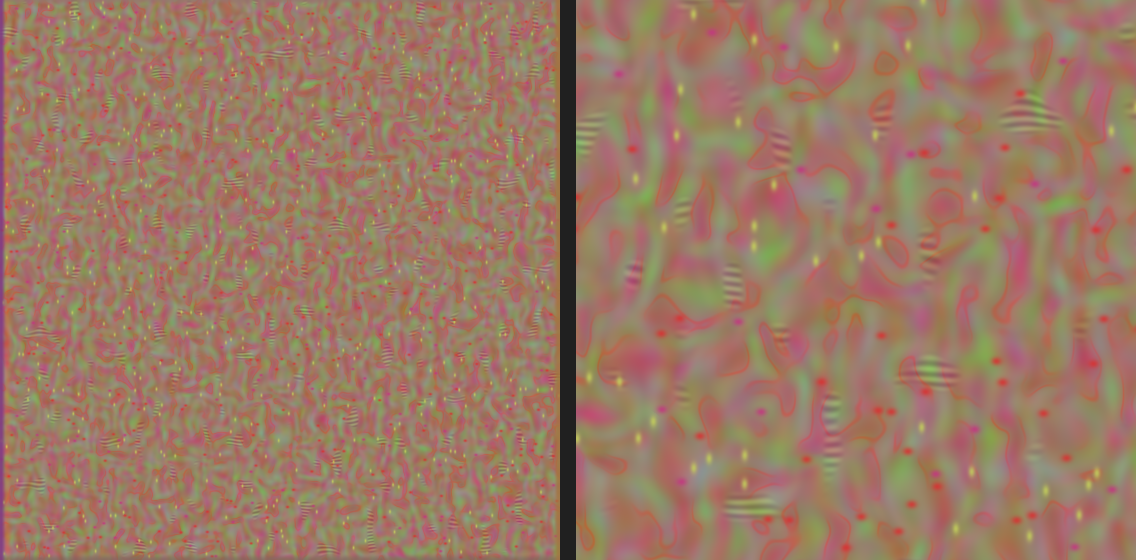
Left: the whole. Right: its middle third, enlarged.
Write a WebGL 2 fragment shader that draws this texture.

```glsl
#version 300 es
precision highp float;
// Fine woven maze of muted green grains and reddish walls, mostly upright.
// Stretched gradient noise drives two colour axes; thin contour lines,
// comb-like ticks, bright specks and tinted borders are laid on top.

#define MEAN_COLOR vec3(0.610, 0.488, 0.405)
#define GREEN_AXIS vec3(-0.034, 0.062, 0.012)
#define BLUE_AXIS vec3(0.014, -0.016, 0.046)
#define LINE_TINT vec3(0.085, -0.075, -0.075)
#define GRAIN_FINE 70.0
#define GRAIN_LONG 30.0
#define WARP 0.006
#define LINE_WIDTH 0.32
#define COMB_FREQ 150.0
#define SPECK_GRID 110.0
#define SPECK_SHARE 0.07

uniform vec2 u_resolution;
out vec4 fragColor;

// Two random values in 0..1 for an integer cell
vec2 hash2(vec2 cell) {
    uvec2 v = uvec2(ivec2(cell)) * 1664525u + 1013904223u;
    v.x += v.y * 1664525u;
    v.y += v.x * 1664525u;
    v ^= v >> 16u;
    v.x += v.y * 1664525u;
    v.y += v.x * 1664525u;
    v ^= v >> 16u;
    return vec2(v & 0xffffu) / 65535.0;
}

float cornerSlope(vec2 cell, vec2 offset) {
    float angle = 6.28319 * hash2(cell).x;
    return dot(vec2(cos(angle), sin(angle)), offset);
}

// Gradient noise scaled to a spread of about one
float gradientNoise(vec2 p) {
    vec2 i = floor(p), f = p - i;
    vec2 s = f * f * f * (f * (f * 6.0 - 15.0) + 10.0);
    vec2 e = vec2(1.0, 0.0);
    float low = mix(cornerSlope(i, f), cornerSlope(i + e, f - e), s.x);
    float high = mix(cornerSlope(i + e.yx, f - e.yx), cornerSlope(i + 1.0, f - 1.0), s.x);
    return 4.0 * mix(low, high, s.y);
}

// Strokes that stand upright in most places and lie level in others
float strokes(vec2 p, float seed) {
    float upright = gradientNoise(p * vec2(GRAIN_FINE, GRAIN_LONG) + seed);
    float level = gradientNoise(p * vec2(GRAIN_LONG, GRAIN_FINE) + seed + 131.0);
    float grain = gradientNoise(p * GRAIN_FINE * 0.9 + seed + 257.0);
    float lying = smoothstep(0.0, 1.3, gradientNoise(p * 19.0 + 411.0));
    return 0.88 * mix(upright, level, lying) + 0.5 * grain;
}

// Small soft specks: rgb is the colour, a is the coverage
vec4 specks(vec2 p) {
    vec2 q = p * SPECK_GRID, base = floor(q);
    vec4 result = vec4(0.0);
    for (int y = -1; y <= 1; y++) {
        for (int x = -1; x <= 1; x++) {
            vec2 cell = base + vec2(x, y);
            vec2 pick = hash2(cell + 1709.0);
            vec2 d = q - cell - 0.2 - 0.6 * hash2(cell + 907.0);
            bool isLime = pick.y < 0.45;
            d /= isLime ? vec2(0.21, 0.36) : vec2(0.34, 0.26);
            float cover = step(pick.x, SPECK_SHARE) * exp(-dot(d, d));
            vec3 warm = mix(vec3(0.84, 0.20, 0.20), vec3(0.76, 0.22, 0.50), step(0.78, pick.y));
            vec3 tint = isLime ? vec3(0.76, 0.80, 0.36) : warm;
            if (cover > result.a) result = vec4(tint, cover);
        }
    }
    return result;
}

void main() {
    vec2 p = gl_FragCoord.xy / u_resolution;
    vec2 bend = vec2(gradientNoise(p * 24.0 + 61.0), gradientNoise(p * 24.0 + 83.0));
    vec2 q = p + WARP * 0.5 * bend;

    // Woven ground
    float green = strokes(q, 17.0);
    float blue = strokes(q, 613.0);
    vec3 color = MEAN_COLOR + green * GREEN_AXIS + blue * BLUE_AXIS;
    color.r += 0.018 * gradientNoise(q * vec2(95.0, 60.0) + 37.0);

    // Thin red walls along one contour of the green grains
    float width = LINE_WIDTH + 0.5 * fwidth(green);
    float wall = 1.0 - smoothstep(0.0, width, abs(green + 0.45));
    wall *= smoothstep(-0.4, 1.0, gradientNoise(p * 30.0 + 709.0));
    color += wall * LINE_TINT;

    // Short stacked ticks in scattered patches
    float patchMask = smoothstep(1.2, 1.9, gradientNoise(p * vec2(34.0, 26.0) + 823.0));
    float comb = sin(6.28319 * COMB_FREQ * p.y + 2.0 * bend.x);
    color += patchMask * comb * vec3(0.05, 0.09, 0.03);

    // Bright specks
    vec4 speck = specks(p);
    color = mix(color, speck.rgb, 0.85 * speck.a);

    // Tinted borders
    float left = 1.0 - smoothstep(0.002, 0.011, p.x);
    float leftGlow = exp(-pow((p.x - 0.013) / 0.005, 2.0));
    float right = smoothstep(0.988, 0.997, p.x);
    float bottom = 1.0 - smoothstep(0.0, 0.012, p.y);
    float top = smoothstep(0.991, 1.0, p.y);
    color += leftGlow * vec3(0.08, -0.01, -0.06);
    color = mix(color, vec3(0.49, 0.39, 0.36), 0.6 * bottom);
    color = mix(color, vec3(0.58, 0.46, 0.43), 0.6 * top);
    color = mix(color, vec3(0.64, 0.46, 0.25), 0.8 * right);
    color = mix(color, vec3(0.50, 0.22, 0.52), 0.85 * left);

    fragColor = vec4(clamp(color, 0.0, 1.0), 1.0);
}
```
